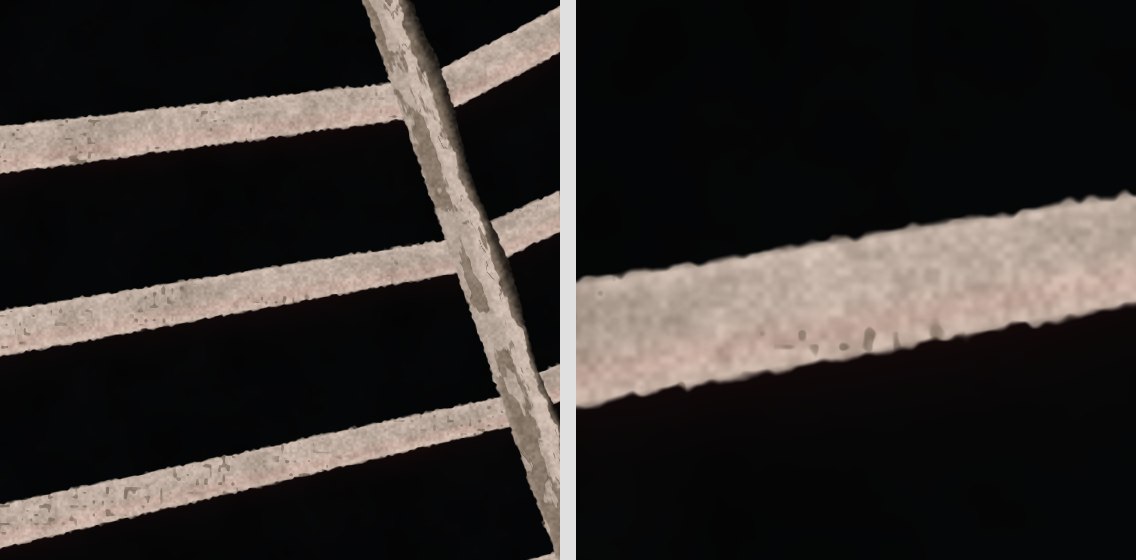
Left: the whole. Right: its middle third, enlarged.
Reproduce this texture procedurally as a three.js fragment shader.

```glsl
// Weathered pale metal slats meeting a slanted, flaking post over a black void.
varying vec2 vUv;

const vec3 VOID = vec3(0.018, 0.021, 0.024);
const vec3 RED_SHADE = vec3(0.09, 0.035, 0.035);
const vec3 PALE = vec3(0.80, 0.73, 0.68);
const vec3 TAN = vec3(0.65, 0.59, 0.54);
const vec3 BROWN = vec3(0.50, 0.44, 0.38);
const vec3 DARK = vec3(0.30, 0.26, 0.22);

float hash(vec2 p) {
  p = fract(p * vec2(0.1031, 0.1137));
  p += dot(p, p.yx + 33.33);
  return fract((p.x + p.y) * p.x * 7.31);
}

float noise(vec2 p) {
  vec2 i = floor(p);
  vec2 f = fract(p);
  f = f * f * (3.0 - 2.0 * f);
  return mix(mix(hash(i), hash(i + vec2(1.0, 0.0)), f.x),
             mix(hash(i + vec2(0.0, 1.0)), hash(i + 1.0), f.x), f.y);
}

float fbm(vec2 p) {
  float sum = 0.0;
  float gain = 0.5;
  for (int i = 0; i < 4; i++) {
    sum += gain * noise(p);
    p = p * 2.03 + 17.1;
    gain *= 0.5;
  }
  return sum / 0.9375;
}

// 1 where signed distance d is negative, with a soft edge
float fill(float d) {
  return 1.0 - smoothstep(-0.0022, 0.0022, d);
}

// Fine roughness shared by every edge
float ragged(vec2 p) {
  return (noise(p * 150.0) - 0.5) * 0.005 + (noise(p * 45.0) - 0.5) * 0.003;
}

// Pale slat; offset is the vertical distance below its centre line
vec3 paintSlat(vec3 base, vec2 p, float offset, float halfWidth, float seed) {
  vec2 q = p + seed * 7.3;
  float d = abs(offset) - halfWidth;
  float across = offset / halfWidth;
  float below = max(offset - halfWidth, 0.0);
  float glow = step(0.0, offset) * exp(-below * 38.0) * (0.5 + 0.6 * noise(q * 9.0));
  base = mix(base, RED_SHADE, clamp(glow, 0.0, 1.0) * 0.75);

  float stain = smoothstep(0.35, 0.7, fbm(q * vec2(16.0, 26.0)));
  vec3 paint = mix(PALE, TAN, 0.3 + 0.5 * stain);
  paint += vec3(0.035, -0.008, -0.004) * smoothstep(-0.1, 0.6, across);
  paint = mix(paint, PALE, 0.65 * smoothstep(0.55, 0.9, abs(across + 0.08 * noise(q * 60.0))));
  float pits = smoothstep(0.74, 0.9, noise(q * 125.0)) * smoothstep(0.4, 0.65, noise(q * 14.0));
  paint = mix(paint, BROWN, pits * 0.75);
  paint += (noise(q * 210.0) - 0.5) * 0.10 + (fbm(q * 75.0) - 0.5) * 0.13;
  paint *= 1.0 - 0.3 * smoothstep(-0.004, 0.002, d);
  return mix(base, paint, fill(d + ragged(q)));
}

// Post with a flaking front face, a bright ridge and a shaded side
vec3 paintPost(vec3 base, vec2 p) {
  float rough = ragged(p + 3.7);
  float leftEdge = 0.647 + 0.347 * p.y;
  float ridge = 0.707 + 0.375 * p.y + (fbm(p * 22.0) - 0.5) * 0.022;
  float outer = 0.739 + 0.347 * p.y + 0.006 * sin(p.y * 19.0 - 1.3);
  float body = fill(max(leftEdge - p.x, p.x - outer) + rough);

  // Coordinates running across and along the post
  vec2 grain = vec2((p.x - leftEdge) * 42.0, p.y * 17.0);
  float height = (p.x - leftEdge) / (ridge - leftEdge);
  float wear = fbm(grain + 4.0) + 0.12 * smoothstep(0.42, 0.05, p.y)
             + 0.10 * smoothstep(0.68, 0.8, p.y);
  float strip = smoothstep(0.5, 0.72, height + 0.25 * (noise(grain * 2.0) - 0.5));
  float flake = smoothstep(0.5, 0.57, wear - 0.17 * strip);
  vec3 face = mix(mix(TAN, PALE, 0.4 + 0.5 * strip), BROWN, flake * 0.85);
  face = mix(face, TAN, 0.6 * smoothstep(0.14, 0.0, height));
  float crack = smoothstep(0.05, 0.0, abs(wear - 0.53)) * smoothstep(0.5, 0.75, noise(p * 85.0));
  face = mix(face, DARK, crack * 0.45);

  float depth = clamp((p.x - ridge) / max(outer - ridge, 0.012), 0.0, 1.0);
  vec3 side = mix(BROWN * 0.9, DARK * 0.45, smoothstep(0.1, 1.0, depth));
  side *= 0.72 + 0.5 * fbm(p * 38.0);
  vec3 metal = mix(side, face, fill(p.x - ridge + rough));
  metal += (noise(p * 190.0) - 0.5) * 0.09 + (fbm(p * 70.0) - 0.5) * 0.10;
  return mix(base, metal, body);
}

void main() {
  // p.y measures the drop from the top edge
  vec2 p = vec2(vUv.x, 1.0 - vUv.y);
  vec3 color = VOID * (0.6 + 0.8 * fbm(p * 14.0));
  float postCentre = 0.693 + 0.347 * p.y;

  // Slats fan out to the left and tilt more steeply on the right
  for (int i = 0; i < 4; i++) {
    float n = float(i);
    if (p.x < postCentre) {
      float slope = 0.123 + 0.044 * n + 0.004 * n * n;
      float centre = 0.268 + 0.319 * n + 0.0085 * n * n - slope * p.x;
      color = paintSlat(color, p, p.y - centre, 0.043 - 0.0015 * n - 0.012 * p.x, n);
    } else {
      float slope = 0.52 - 0.06 * n;
      float centre = 0.053 + 0.333 * n - 0.009 * n * n + slope * (1.0 - p.x);
      color = paintSlat(color, p, p.y - centre, 0.042 - 0.004 * n, n + 5.0);
    }
  }

  color = paintPost(color, p);
  gl_FragColor = vec4(clamp(color, 0.0, 1.0), 1.0);
}
```
